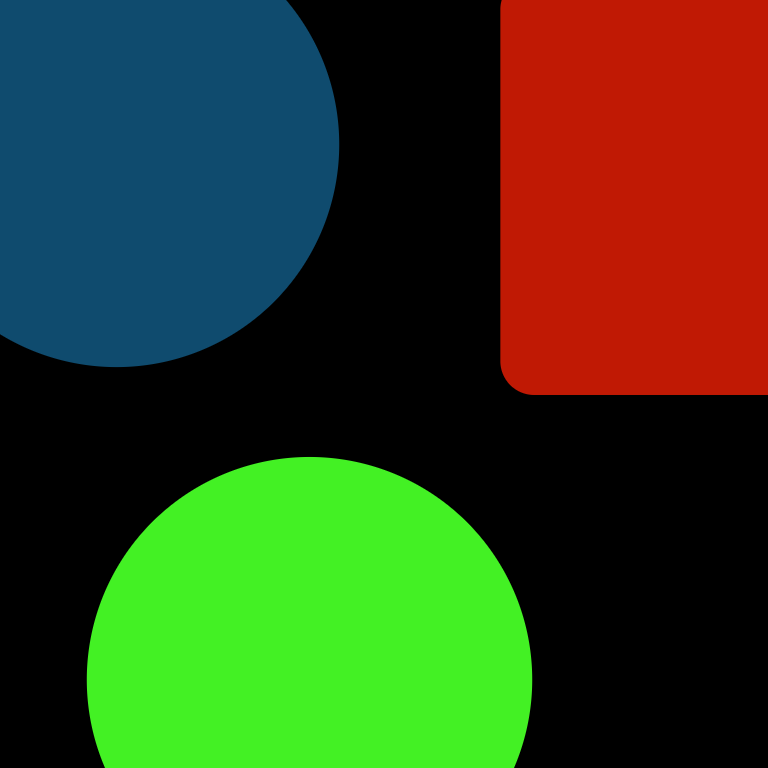
This background is drawn by a WebGL 1 fragment shader. Its source:

```glsl
precision highp float;
// Flat blue and green discs and a red rounded square on black.

uniform vec2 u_resolution;

float disc(vec2 p, vec2 center, float radius) {
  return length(p - center) - radius;
}

float roundedBox(vec2 p, vec2 center, vec2 halfSize, float corner) {
  vec2 q = abs(p - center) - halfSize + corner;
  return length(max(q, 0.0)) + min(max(q.x, q.y), 0.0) - corner;
}

// Coverage of a shape, smoothed over one pixel
float fill(float dist) {
  return clamp(0.5 - dist * min(u_resolution.x, u_resolution.y), 0.0, 1.0);
}

void main() {
  vec2 p = gl_FragCoord.xy / u_resolution;
  vec3 color = vec3(0.0);

  // Blue disc, upper left
  color = mix(color, vec3(0.058, 0.295, 0.432), fill(disc(p, vec2(0.1517, 0.812), 0.29)));

  // Red rounded square, upper right
  float square = roundedBox(p, vec2(0.9245, 0.7587), vec2(0.273), 0.044);
  color = mix(color, vec3(0.753, 0.098, 0.014), fill(square));

  // Green disc, bottom
  color = mix(color, vec3(0.263, 0.946, 0.143), fill(disc(p, vec2(0.403, 0.115), 0.29)));

  gl_FragColor = vec4(color, 1.0);
}
```
